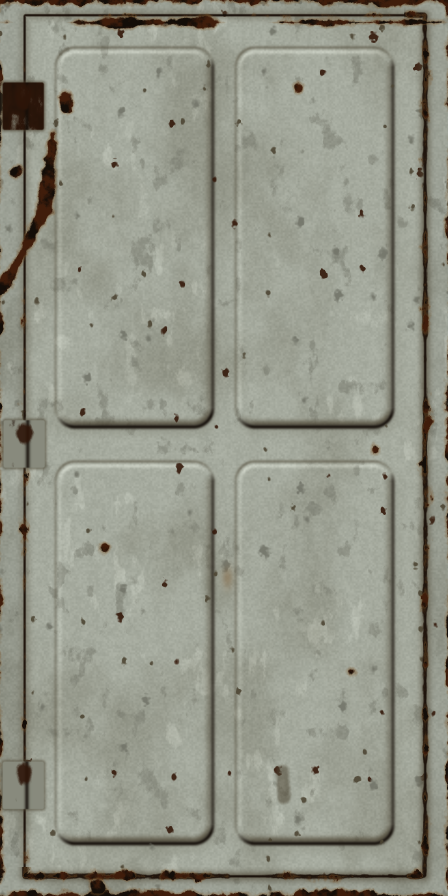
This texture is drawn by a WebGL 2 fragment shader. Its source:

```glsl
#version 300 es
precision highp float;
// Weathered grey metal door: four pressed panels, rusty seams, hinges and chipped paint.
uniform vec2 u_resolution;
out vec4 outColor;

const vec3 PAINT = vec3(0.655, 0.675, 0.628);
const vec3 WORN = vec3(0.56, 0.57, 0.515);
const vec3 GRIME = vec3(0.30, 0.27, 0.20);
const vec3 RUST = vec3(0.25, 0.115, 0.045);
const vec3 OCHRE = vec3(0.48, 0.33, 0.16);
const vec3 SOOT = vec3(0.075, 0.05, 0.03);

float hash(vec2 p) {
  vec3 q = fract(vec3(p.xyx) * 0.1031);
  q += dot(q, q.yzx + 33.33);
  return fract((q.x + q.y) * q.z);
}

float noise(vec2 p) {
  vec2 i = floor(p), f = fract(p);
  f = f * f * (3.0 - 2.0 * f);
  return mix(mix(hash(i), hash(i + vec2(1, 0)), f.x),
             mix(hash(i + vec2(0, 1)), hash(i + vec2(1, 1)), f.x), f.y);
}

float fbm(vec2 p) {
  float sum = 0.0, amp = 0.5;
  for (int i = 0; i < 5; i++) {
    sum += amp * noise(p);
    p = p * 2.03 + 17.0;
    amp *= 0.5;
  }
  return sum;
}

float roundBox(vec2 p, vec2 halfSize, float r) {
  vec2 q = abs(p) - halfSize + r;
  return length(max(q, 0.0)) + min(max(q.x, q.y), 0.0) - r;
}

float segment(vec2 p, vec2 a, vec2 b) {
  vec2 d = b - a;
  return length(p - a - d * clamp(dot(p - a, d) / dot(d, d), 0.0, 1.0));
}

float ridge(float d, float width) { return exp(-d * d / (width * width)); }

float fill(float d, float aa) { return 1.0 - smoothstep(-aa, aa, d); }

// Mottled paint with fine grain, vertical streaks and pale scuffs
vec3 paint(vec2 p) {
  float cloud = fbm(p * vec2(7.0, 5.0));
  float streak = noise(p * vec2(75.0, 5.0));
  vec3 col = mix(PAINT, WORN, smoothstep(0.42, 0.8, cloud) * 0.75 + streak * 0.12);
  float scuff = smoothstep(0.6, 0.74, fbm(p * vec2(34.0, 17.0) + 40.0));
  col += 0.06 * scuff * smoothstep(0.4, 0.6, noise(p * 5.0 + 9.0));
  float smudge = smoothstep(0.64, 0.76, fbm(p * vec2(30.0, 22.0) + 90.0));
  col = mix(col, WORN * 0.86, 0.55 * smudge);
  return col + 0.05 * (noise(p * 240.0) - 0.5) + 0.03 * (fbm(p * 60.0) - 0.5);
}

// Raised panel lit from the upper left
vec3 panel(vec3 col, vec2 p, vec2 halfSize) {
  const float R = 0.043;
  float d = roundBox(p, halfSize, R);
  vec2 n = sign(p) * normalize(max(abs(p) - halfSize + R, 0.0) + 1e-5);
  float light = dot(n, vec2(-0.45, 0.89));
  float lit = max(light, 0.0), shade = max(-light, 0.0);
  col = mix(col, GRIME, ridge(d - 0.001, 0.004) * (0.15 + 0.3 * lit));
  col += 0.13 * lit * ridge(d + 0.009, 0.005);
  col = mix(col, GRIME, 0.75 * shade * ridge(d + 0.007, 0.009));
  col = mix(col, SOOT, min(1.25 * shade, 1.0) * ridge(d, 0.005));
  return mix(col, WORN, 0.35 * shade * ridge(d - 0.012, 0.012));
}

// Corroded patch: ragged signed distance, ochre rim and dark core
vec3 corrode(vec3 col, vec2 p, float d, float aa) {
  d += 0.014 * (fbm(p * 65.0) - 0.5);
  vec3 core = mix(RUST, SOOT, smoothstep(0.35, 0.65, fbm(p * 42.0 + 5.0)));
  col = mix(col, OCHRE, 0.55 * fill(d - 0.003, aa + 0.003));
  return mix(col, core, fill(d, aa));
}

// Sparse chips, one candidate per grid cell
vec3 chips(vec3 col, vec2 p, float cells, float chance, float size, vec3 tint, float aa) {
  vec2 id = floor(p * cells);
  vec2 spot = 0.25 + 0.5 * vec2(hash(id + 3.1), hash(id + 8.7));
  float d = length((fract(p * cells) - spot) * vec2(1.0, 0.75)) / cells;
  float r = size * (0.4 + 0.6 * hash(id + 21.0));
  d += r * 1.2 * (noise(p * 170.0) - 0.5);
  return mix(col, tint, step(hash(id + 55.0), chance) * fill(d - r, aa) * 0.9);
}

vec3 hinge(vec3 col, vec2 p, float rust, float aa) {
  float d = roundBox(p, vec2(0.046, 0.053), 0.005);
  float wear = fbm(p * vec2(50.0, 30.0) + rust * 9.0);
  vec3 plate = mix(WORN * 0.95, mix(SOOT, RUST, 0.25 + 0.5 * wear), smoothstep(0.75, 0.4, wear + 0.55 - rust * 0.7));
  plate = mix(plate, SOOT, 0.8 * ridge(p.x - 0.008, 0.005));
  plate = mix(plate, RUST * 0.7, 0.9 * fill(length((p - vec2(0.002, 0.022)) * vec2(1.0, 0.7)) - 0.017 + 0.02 * (wear - 0.5), 0.005));
  col = mix(col, GRIME, 0.5 * ridge(d, 0.005));
  return mix(col, plate, fill(d, aa));
}

void main() {
  vec2 p = gl_FragCoord.xy / u_resolution * vec2(1.0, 2.0);
  float aa = 1.0 / u_resolution.x;
  vec3 col = paint(p);

  // Frame tone and the four panels
  vec2 doorP = p - vec2(0.502, 1.005);
  float door = roundBox(doorP, vec2(0.447, 0.961), 0.003);
  col *= 1.0 - 0.06 * smoothstep(0.0, 0.015, door);
  for (int i = 0; i < 4; i++) {
    vec2 cell = vec2(i % 2, i / 2);
    col = panel(col, p - vec2(0.3, 0.543) - cell * vec2(0.402, 0.927), vec2(0.175, 0.426 - 0.003 * cell.y));
  }

  // Scattered chips
  col = chips(col, p, 9.0, 0.22, 0.008, RUST * 0.8, aa);
  col = chips(col, p + 4.3, 15.0, 0.16, 0.006, GRIME, aa);
  col = chips(col, p + 7.7, 12.0, 0.16, 0.009, WORN * 0.8, aa * 2.0);

  // Seam around the door, heavier on the right and bottom
  float ragged = fbm(p * vec2(28.0, 18.0));
  float heavy = max(step(0.4, doorP.x), step(doorP.y, -0.94));
  col = mix(col, GRIME, (0.35 + 0.3 * heavy) * ridge(door, 0.012));
  float seam = abs(door) - 0.0025 - heavy * 0.004 * smoothstep(0.3, 0.6, ragged);
  col = mix(col, mix(SOOT, RUST, 0.4 * ragged), 0.95 * fill(seam, aa));
  col = corrode(col, p, abs(door) + 0.035 - 0.055 * ragged - 0.006 * heavy, aa);

  // Rust creeping from the top and bottom edges
  float edge = min(min(p.y, 2.0 - p.y), min(p.x, 1.0 - p.x) + 0.008);
  col = corrode(col, p, edge + 0.009 - 0.032 * ragged, aa);
  col = corrode(col, p, abs(p.y - 1.95) + 0.024 - 0.042 * noise(p * vec2(11.0, 2.0)), aa);

  // Rust trail running down from the top hinge
  vec2 trail[5] = vec2[5](vec2(0.118, 1.70), vec2(0.10, 1.53), vec2(0.064, 1.46), vec2(0.03, 1.40), vec2(0.0, 1.35));
  float run = 1.0;
  for (int i = 0; i < 4; i++) run = min(run, segment(p, trail[i], trail[i + 1]));
  float swell = 0.006 + 0.011 * ridge(p.y - 1.56, 0.08) + 0.009 * ridge(p.y - 1.37, 0.03);
  col = corrode(col, p, run - swell, aa);

  // Larger patches: beside the hinge, upper right, lower right, lower left, mid right
  col = corrode(col, p, roundBox(p - vec2(0.148, 1.77), vec2(0.013, 0.023), 0.01), aa);
  col = corrode(col, p, length(p - vec2(0.667, 1.802)) - 0.009, aa);
  col = corrode(col, p, length(p - vec2(0.784, 0.50)) - 0.007, aa);
  col = corrode(col, p, length(p - vec2(0.234, 0.776)) - 0.009, aa);
  col = corrode(col, p, length(p - vec2(0.838, 0.997)) - 0.008, aa);
  col = corrode(col, p, length(p - vec2(0.037, 1.617)) - 0.012, aa);
  col = corrode(col, p, length(p - vec2(0.218, 0.022)) - 0.016, aa);
  col = mix(col, OCHRE, 0.4 * ridge(length((p - vec2(0.508, 0.71)) * vec2(1.0, 0.5)), 0.012));
  col = mix(col, GRIME, 0.55 * fill(roundBox(p - vec2(0.63, 0.25), vec2(0.012, 0.042), 0.01) + 0.02 * (ragged - 0.5), 0.006));

  // Hinges, most corroded at the top
  col = hinge(col, p - vec2(0.052, 1.763), 1.0, aa);
  col = hinge(col, p - vec2(0.054, 1.009), 0.25, aa);
  col = hinge(col, p - vec2(0.052, 0.247), 0.2, aa);

  outColor = vec4(clamp(col, 0.0, 1.0), 1.0);
}
```
